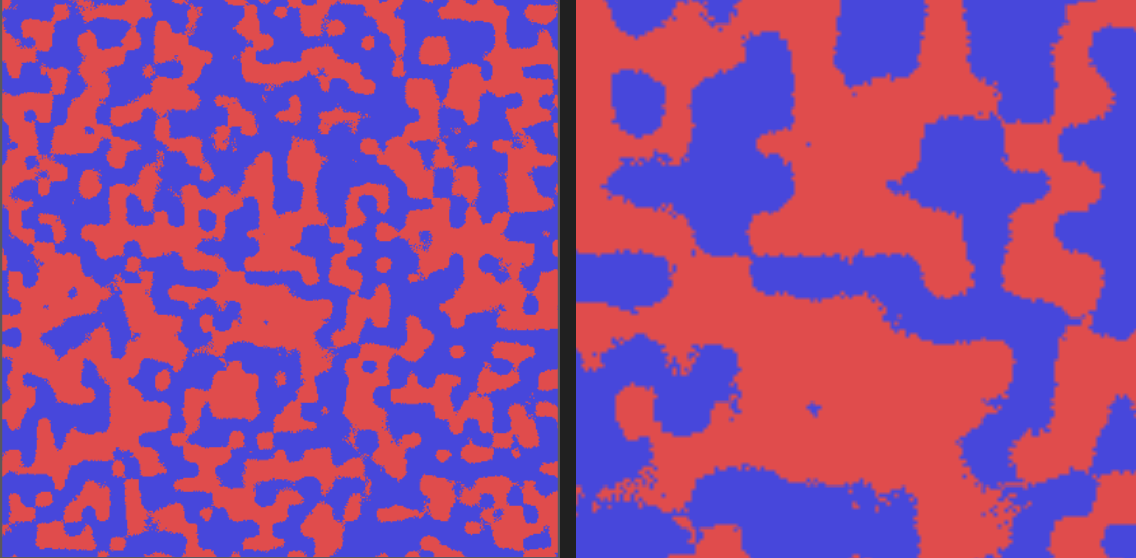
Left, the full canvas; right, a detail of the centre.
Write a Shadertoy shader that draws this texture.

```glsl
// Red and blue camouflage blotches with ragged, grainy edges in a thin grey frame.

const vec3 BLUE = vec3(0.28, 0.28, 0.86);
const vec3 RED = vec3(0.88, 0.30, 0.30);
const vec3 FRAME_GREY = vec3(0.36, 0.34, 0.36);

const float BLOTCH_CELLS = 38.0;   // noise cells across the canvas
const float WOBBLE_CELLS = 105.0;  // finer cells that bend the outlines
const float WOBBLE = 0.09;         // strength of the finer cells
const float GRAIN_CELLS = 440.0;   // square grains across the canvas
const float GRAIN_JITTER = 0.085;  // raggedness of the edges
const float RED_LEVEL = 0.512;     // noise above this is red
const float SOFTNESS = 0.0025;     // width of the edge smoothing
const float SIDE_FRAME = 0.0040;   // frame width at left and right
const float BASE_FRAME = 0.0018;   // frame width at the bottom
const int SAMPLES = 4;             // smoothing samples per axis

// Integer hash of a grid cell, 0 to 1
float hash(vec2 cell, uint seed) {
    uvec2 q = uvec2(ivec2(cell) + 4096);
    uint h = q.x * 1597u + q.y * 51749u + seed * 7919u;
    h = (h ^ (h >> 16)) * 73244475u;
    h = (h ^ (h >> 15)) * 73244475u;
    h ^= h >> 16;
    return float(h & 65535u) / 65535.0;
}

// Smoothly interpolated value noise
float valueNoise(vec2 p, uint seed) {
    vec2 cell = floor(p);
    vec2 f = fract(p);
    vec2 w = f * f * (3.0 - 2.0 * f);
    float lower = mix(hash(cell, seed), hash(cell + vec2(1.0, 0.0), seed), w.x);
    float upper = mix(hash(cell + vec2(0.0, 1.0), seed), hash(cell + 1.0, seed), w.x);
    return mix(lower, upper, w.y);
}

// 1 in a red grain, 0 in a blue one
float redGrain(vec2 p) {
    vec2 grain = floor(p * GRAIN_CELLS);
    vec2 center = (grain + 0.5) / GRAIN_CELLS;
    float level = valueNoise(center * BLOTCH_CELLS, 3u);
    level += WOBBLE * (valueNoise(center * WOBBLE_CELLS, 7u) - 0.5);
    level += GRAIN_JITTER * (hash(grain, 11u) - 0.5);
    return step(RED_LEVEL, level);
}

void mainImage(out vec4 fragColor, in vec2 fragCoord) {
    vec2 p = fragCoord / iResolution.x;
    float pixel = 1.0 / iResolution.x;

    // Box-filtered grains
    float filterWidth = max(SOFTNESS, pixel);
    float red = 0.0;
    for (int j = 0; j < SAMPLES; j++) {
        for (int i = 0; i < SAMPLES; i++) {
            vec2 offset = (vec2(i, j) + 0.5) / float(SAMPLES) - 0.5;
            red += redGrain(p + offset * filterWidth);
        }
    }
    vec3 color = mix(BLUE, RED, red / float(SAMPLES * SAMPLES));

    // Frame, open at the top
    float inset = min(min(p.x, 1.0 - p.x) - SIDE_FRAME, p.y - BASE_FRAME);
    color = mix(FRAME_GREY, color, clamp(inset / pixel + 0.5, 0.0, 1.0));

    fragColor = vec4(color, 1.0);
}
```
